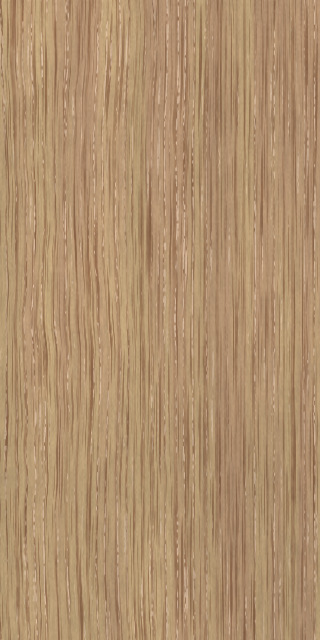
A WebGL 1 fragment shader for this texture:

```glsl
precision highp float;

uniform vec2 u_resolution;

#define RINGS 32.0
#define RING_STRENGTH 0.85
#define PORE_STRENGTH 0.75
#define FLECK_STRENGTH 0.85
#define FIBRE_CONTRAST 0.085
#define SHADE_CONTRAST 0.11
#define WAVE 0.026
#define SOFTNESS 0.0015

const vec3 OLIVE_TAN = vec3(0.728, 0.622, 0.464);
const vec3 ROSE_TAN = vec3(0.695, 0.565, 0.442);
const vec3 RING_BROWN = vec3(0.570, 0.420, 0.305);
const vec3 PORE_BROWN = vec3(0.500, 0.345, 0.240);
const vec3 PALE_FLECK = vec3(0.840, 0.735, 0.635);

float hash(vec2 p) {
  return fract(sin(dot(p, vec2(127.1, 311.7))) * 43758.5453);
}

float noise(vec2 p) {
  vec2 cell = floor(p);
  vec2 f = fract(p);
  f = f * f * (3.0 - 2.0 * f);
  float low = mix(hash(cell), hash(cell + vec2(1.0, 0.0)), f.x);
  float high = mix(hash(cell + vec2(0.0, 1.0)), hash(cell + 1.0), f.x);
  return mix(low, high, f.y);
}

// Sideways drift of the grain: strong at the left, nearly straight at the right
float drift(vec2 p) {
  float calm = mix(1.0, 0.12, smoothstep(0.25, 0.70, p.x));
  float wave = (noise(vec2(p.x * 3.0, p.y * 2.6)) - 0.5) * WAVE;
  float ripple = (noise(vec2(p.x * 13.0, p.y * 10.0)) - 0.5) * 0.3 * WAVE;
  float h = (p.y - 1.0) / 0.20;
  float bow = 0.4 * WAVE * exp(-h * h) * sin(p.x * 14.0);
  return (wave + ripple + bow) * calm;
}

// Growth rings: x is the brown line, y the pale deposit along its side
vec2 rings(vec2 p) {
  float x = p.x * RINGS;
  float soft = SOFTNESS * RINGS;
  vec2 cover = vec2(0.0);
  for (int k = -1; k <= 1; k++) {
    float id = floor(x) + float(k);
    float size = hash(vec2(id, 3.0));
    float centre = id + 0.5 + 0.5 * (hash(vec2(id, 7.0)) - 0.5);
    float along = noise(vec2(id * 5.3, p.y * 8.0));
    float width = mix(0.06, 0.22, size * size) * mix(0.5, 1.25, along);
    float d = x - centre;
    float line = 1.0 - smoothstep(width - soft, width + 2.0 * soft, abs(d));
    float side = sign(hash(vec2(id, 11.0)) - 0.5) * width * 0.7;
    float edge = 1.0 - smoothstep(0.03, 0.03 + 1.6 * soft, abs(d - side));
    float chalky = smoothstep(0.30, 0.70, hash(vec2(id, 17.0)));
    cover.x = max(cover.x, line * mix(0.35, 1.05, along));
    cover.y = max(cover.y, edge * chalky);
  }
  return cover;
}

// Tapered vertical strokes, one for each jittered cell
float strokes(vec2 p, float columns, float len, float seed) {
  float x = p.x * columns;
  float id = floor(x);
  float y = p.y / len + 9.0 * hash(vec2(id, seed));
  float row = floor(y);
  float t = fract(y);
  float place = hash(vec2(id + seed, row));
  float size = hash(vec2(id - seed, row + 31.0));
  float taper = sqrt(4.0 * t * (1.0 - t));
  float centre = 0.5 + 0.4 * (place - 0.5) + 0.25 * (size - 0.5) * (t - 0.5);
  float width = mix(0.03, 0.12, size) * taper;
  float soft = SOFTNESS * columns;
  float d = abs(x - id - centre);
  float line = 1.0 - smoothstep(width - 0.5 * soft, width + soft, d);
  return line * taper * smoothstep(0.25, 0.8, hash(vec2(place, size) * 50.0));
}

void main() {
  vec2 p = gl_FragCoord.xy / u_resolution.x;
  vec2 grain = vec2(p.x + drift(p), p.y);

  // Narrow tan and rose bands
  float band = noise(vec2(grain.x * 21.0, p.y * 0.5));
  float streak = noise(vec2(grain.x * 55.0 + 20.0, p.y * 2.0));
  float rose = smoothstep(0.30, 0.75, 0.65 * band + 0.35 * streak);
  vec3 color = mix(OLIVE_TAN, ROSE_TAN, rose);

  // Brown ring lines, roughened along their length
  vec2 ring = rings(grain);
  float rough = noise(vec2(grain.x * 190.0, p.y * 45.0));
  color = mix(color, RING_BROWN, ring.x * RING_STRENGTH * mix(0.55, 1.15, rough));

  // Dark pores in long and short strokes
  float pores = 0.0;
  for (int i = 0; i < 3; i++) {
    float n = float(i);
    float layer = strokes(grain, 31.0 + 13.0 * n, 0.40 - 0.14 * n, 5.0 + 8.0 * n);
    pores = max(pores, layer * (1.0 - 0.2 * n));
  }
  color = mix(color, PORE_BROWN, pores * PORE_STRENGTH);

  // Broken pale flecks beside the rings and in a few open pores
  float grit = noise(vec2(grain.x * 240.0, p.y * 85.0));
  float patches = noise(vec2(grain.x * 24.0, p.y * 6.0 + 40.0));
  float broken = smoothstep(0.38, 0.66, 0.55 * grit + 0.45 * patches);
  float fleck = max(ring.y, 0.85 * strokes(grain, 37.0, 0.17, 43.0));
  color = mix(color, PALE_FLECK, fleck * broken * FLECK_STRENGTH);

  // Fine fibres
  float fibre = noise(vec2(grain.x * 200.0, p.y * 18.0)) - 0.5;
  fibre += 0.7 * (noise(vec2(grain.x * 250.0, p.y * 130.0)) - 0.5);
  color *= 1.0 + FIBRE_CONTRAST * fibre;

  // Broad shading, a little deeper towards the right edge
  float shade = noise(vec2(grain.x * 9.0 + 3.0, p.y * 0.7)) - 0.5;
  shade += 0.5 * (noise(vec2(p.x * 4.0, p.y * 2.0 + 8.0)) - 0.5);
  shade -= 0.45 * smoothstep(0.60, 1.0, p.x) - 0.12;
  color *= 1.0 + SHADE_CONTRAST * shade;

  gl_FragColor = vec4(color, 1.0);
}
```
